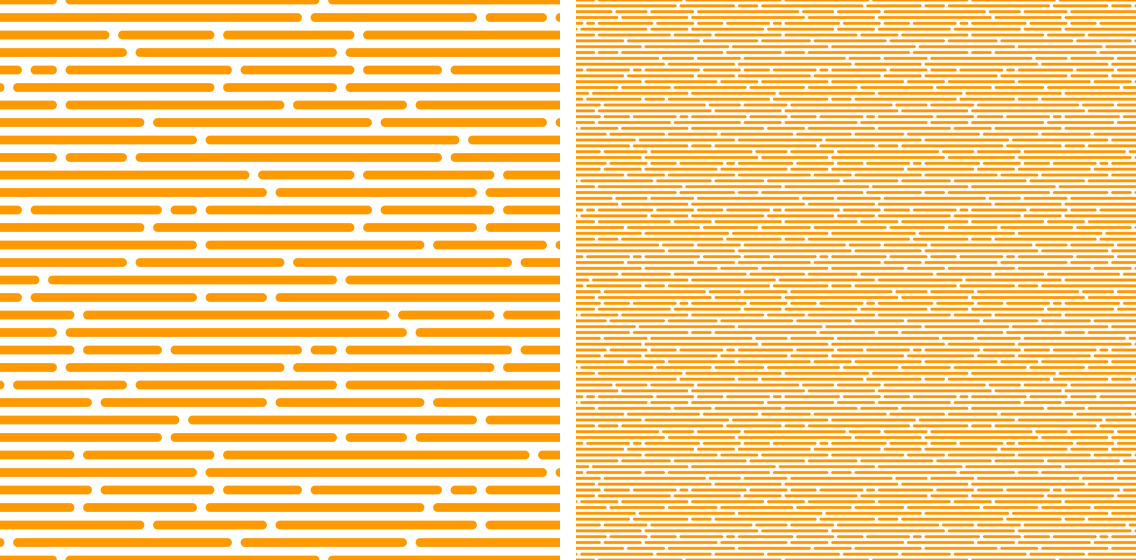
Left: one tile. Right: repeated 3 by 3.
This pattern is drawn by a Shadertoy shader. Its source:

```glsl
// Horizontal round-capped dashes of uneven length on a plain ground.
// A motif of eight rows repeats four times down the canvas, each time stepped
// a quarter turn to the right, so the rows wrap on all four edges.

const vec3 GROUND_COLOR = vec3(1.0, 1.0, 1.0);
const vec3 DASH_COLOR = vec3(1.0, 0.6, 0.0);

const int GRID = 32;            // rows and columns across the canvas
const int MOTIF_ROWS = 8;       // rows before the motif repeats
const int MOTIF_STEP = 8;       // columns each repeat moves to the right
const float DASH_RADIUS = 0.25; // half the dash width, in cells

// Columns where a dash breaks, listed row by row through the motif
const int BREAKS[24] = int[24](
    3, 18,
    17, 27, 31,
    6, 12, 20,
    7, 19,
    1, 3, 13, 20, 25,
    0, 12, 19,
    3, 16, 23,
    8, 21, 31);

// Index of the first break in each motif row, closed by the total
const int ROW_START[9] = int[9](0, 2, 5, 8, 10, 15, 18, 21, 24);

// Whole-number modulo that stays positive
int wrap(int value, int period) {
    return ((value % period) + period) % period;
}

// True where the dash is broken in the given cell
bool isBreak(int column, int row) {
    int motif = row / MOTIF_ROWS;
    int motifRow = wrap(row, MOTIF_ROWS);
    int motifColumn = wrap(column - motif * MOTIF_STEP, GRID);
    for (int i = ROW_START[motifRow]; i < ROW_START[motifRow + 1]; i++) {
        if (BREAKS[i] == motifColumn) return true;
    }
    return false;
}

// Signed distance to the dashes, in cells
float dashDistance(vec2 cell) {
    int column = int(floor(cell.x));
    int row = int(floor(cell.y + 0.5));
    float across = abs(cell.y - float(row));

    // Cap centres sit on both sides of a broken cell
    float toCap = 0.5 - abs(fract(cell.x) - 0.5);
    float along = isBreak(column, row) ? toCap : 0.0;
    return length(vec2(along, across)) - DASH_RADIUS;
}

void mainImage(out vec4 fragColor, in vec2 fragCoord) {
    // Rows count downwards from the top edge
    vec2 uv = fragCoord / iResolution.xy;
    vec2 cell = vec2(uv.x, 1.0 - uv.y) * float(GRID);

    // One-pixel soft edge
    float pixel = float(GRID) / min(iResolution.x, iResolution.y);
    float coverage = clamp(0.5 - dashDistance(cell) / pixel, 0.0, 1.0);

    fragColor = vec4(mix(GROUND_COLOR, DASH_COLOR, coverage), 1.0);
}
```
